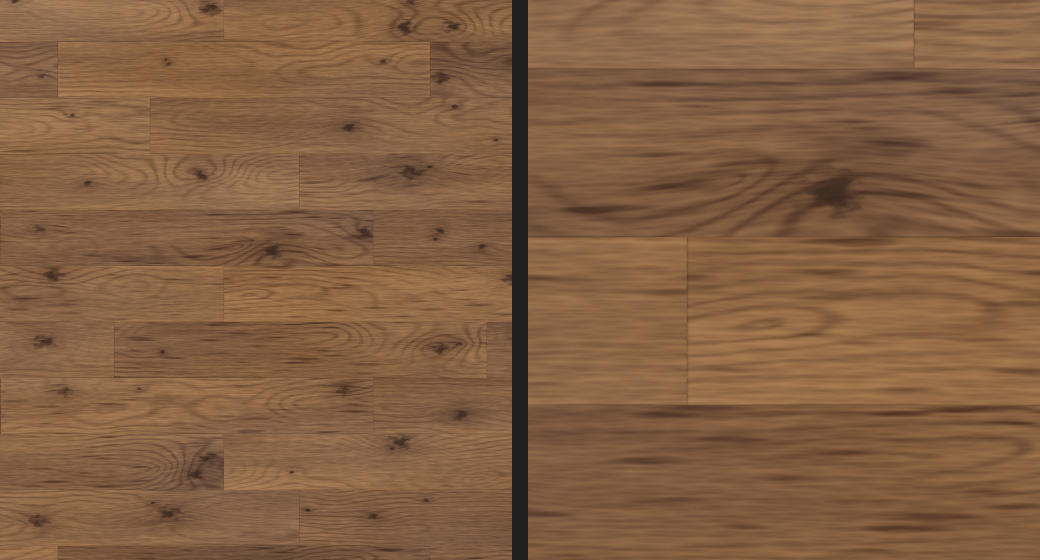
Left: the whole. Right: its middle third, enlarged.
Reproduce this texture procedurally as a WebGL 2 fragment shader.

```glsl
#version 300 es
precision highp float;

#define ROWS 10.0
#define ROW_SHIFT 0.258
#define PLANK_LENGTH 0.665
#define RING_SPACING 0.0085
#define RING_DEPTH 0.42
#define SEAM_WIDTH 0.0005
#define KNOTS 3
#define DARK_WOOD vec3(0.39, 0.27, 0.195)
#define LIGHT_WOOD vec3(0.60, 0.447, 0.31)
#define KNOT_COLOR vec3(0.21, 0.145, 0.115)

uniform vec2 u_resolution;
out vec4 fragColor;

// Joint position of each row, from the top, in plank lengths
const float JOINTS[11] = float[11](0.601, 0.155, 0.403, 0.804, 0.002, 0.601,
                                   0.307, 0.002, 0.601, 0.804, 0.155);

float hash(vec2 p) {
    vec3 q = fract(vec3(p.xyx) * 0.1031);
    q += dot(q, q.yzx + 33.33);
    return fract((q.x + q.y) * q.z);
}

// Distance to the nearest scattered point
float cellular(vec2 p) {
    vec2 cell = floor(p), f = p - cell;
    float nearest = 2.0;
    for (int j = -1; j <= 1; j++)
        for (int i = -1; i <= 1; i++) {
            vec2 o = vec2(i, j), c = cell + o;
            vec2 point = o + vec2(hash(c), hash(c + 57.3)) - f;
            nearest = min(nearest, dot(point, point));
        }
    return sqrt(nearest);
}

// Layered, rotated sines, roughly -1 to 1
float waves(vec2 p) {
    float sum = 0.0, amp = 0.55;
    for (int i = 0; i < 4; i++) {
        sum += amp * sin(p.x + 1.6 * sin(p.y));
        p = mat2(0.8, 0.6, -0.6, 0.8) * p * 1.9 + 2.7;
        amp *= 0.5;
    }
    return sum;
}

// Knots of one plank: x = dark core, y = soft halo, z = ring bulge
vec3 knots(vec2 at, vec2 id) {
    vec3 result = vec3(0.0);
    float rough = waves(at * vec2(190.0, 330.0));
    for (int i = 0; i < KNOTS; i++) {
        vec2 key = id + float(i) * 13.7;
        float chance = hash(key + 5.1);
        float size = mix(0.003, 0.015, chance * chance);
        vec2 center = vec2(hash(key + 1.9) * PLANK_LENGTH,
                           (hash(key + 3.3) - 0.5) * 0.75 / ROWS);
        vec2 d = (at - center) / (size * vec2(1.4, 0.9));
        float dist = length(d) + 0.5 * rough;
        result.x = max(result.x, smoothstep(1.3, 0.0, dist));
        result.y += exp(-dot(d, d) * 0.16);
        d *= vec2(0.22, 0.4);
        result.z += size * 2.0 * exp(-dot(d, d));
    }
    return result;
}

void main() {
    vec2 p = gl_FragCoord.xy / u_resolution.y;
    float aa = 0.7 / u_resolution.y;

    // Plank layout
    float down = (1.0 - p.y) * ROWS + ROW_SHIFT;
    float row = floor(down);
    float along = p.x / PLANK_LENGTH - JOINTS[clamp(int(row), 0, 10)];
    vec2 id = vec2(floor(along) + 3.0, row + 7.0) * 3.17;
    vec2 uv = vec2(fract(along), down - row);
    vec2 at = vec2(uv.x * PLANK_LENGTH, (uv.y - 0.5) / ROWS);
    float seed = hash(id) * 60.0;
    vec3 knot = knots(at, id);

    // Growth rings: a wavering slanted cut through a log
    float core = 0.06 * (hash(id + 2.2) - 0.5) + 0.01 * waves(vec2(at.x * 5.0, seed));
    float depth = 0.06 * waves(vec2(at.x * 4.0 + seed, at.y * 7.0));
    float radius = length(vec2(at.y - core, depth)) + knot.z
                 + 0.0025 * waves(vec2(at.x * 19.0, at.y * 60.0) + seed);
    float ring = pow(0.5 + 0.5 * sin(6.2832 * radius / RING_SPACING), 3.0);
    float ringFade = 0.6 + 0.7 * waves(at * vec2(7.0, 26.0) - seed);

    // Broad bands, fibres, pores and mineral streaks
    float band = waves(vec2(at.x * 3.0, at.y * 24.0) + seed * 1.3);
    float cloud = waves(vec2(at.x * 9.0, at.y * 60.0) + seed * 2.1);
    vec2 bent = vec2(at.x, at.y + 0.6 * knot.z + 0.0015 * cloud);
    float fibre = cellular(bent * vec2(8.0, 270.0) + seed);
    float pore = cellular(bent * vec2(48.0, 430.0) + seed * 2.0);
    float mineral = cellular(bent * vec2(7.0, 75.0) + seed * 3.0) + 0.1 * cloud;
    mineral = smoothstep(0.2, 0.0, mineral) * step(0.6, hash(id + 8.4));

    // Tone of the wood
    float tone = 0.64 + 0.42 * (hash(id + 4.6) - 0.5) + 0.26 * band + 0.13 * cloud;
    tone -= RING_DEPTH * (ring - 0.31) * clamp(ringFade, 0.08, 1.1);
    tone += 0.34 * (fibre - 0.45) + 0.36 * (pore - 0.45);
    tone -= 0.55 * mineral + 0.36 * min(knot.y, 1.2);
    vec3 color = mix(DARK_WOOD, LIGHT_WOOD, clamp(tone, -0.4, 1.25));

    // Drift between golden and greyish wood
    float warmth = waves(p * vec2(5.0, 11.0)) + 1.2 * (hash(id + 6.7) - 0.5);
    color += vec3(0.006, -0.003, -0.017) * warmth;
    color = mix(color, KNOT_COLOR, 0.8 * knot.x);

    // Faint seams, partly lost in the grain
    vec2 edge = min(uv, 1.0 - uv) * vec2(PLANK_LENGTH, 1.0 / ROWS);
    vec2 seam = 1.0 - smoothstep(vec2(SEAM_WIDTH - aa), vec2(SEAM_WIDTH + aa), edge);
    float worn = 0.6 + 0.4 * sin(at.x * 23.0 + seed);
    color *= 1.0 - max(0.14 * seam.x, 0.17 * worn * seam.y);

    fragColor = vec4(color, 1.0);
}
```
